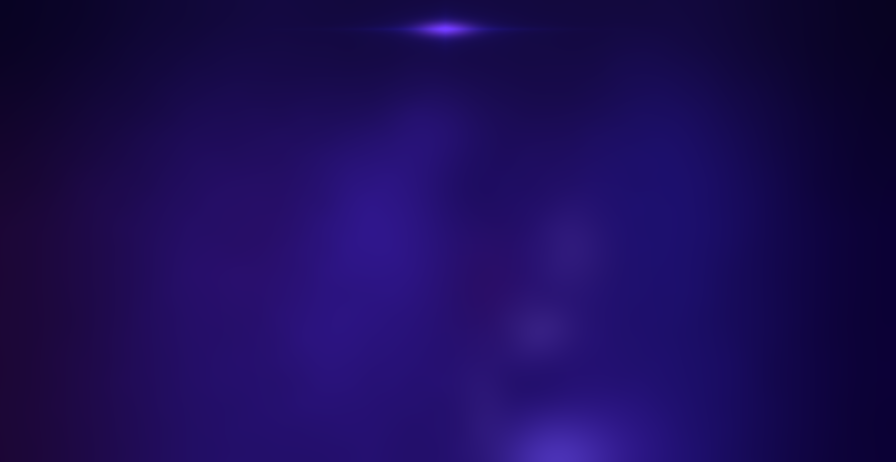
This background is drawn by a Shadertoy shader. Its source:

```glsl
const vec3 TOP_COLOR = vec3(0.075, 0.035, 0.25);
const vec3 MID_COLOR = vec3(0.14, 0.06, 0.43);
const vec3 LEFT_COLOR = vec3(0.11, 0.025, 0.21);
const vec3 RIGHT_COLOR = vec3(0.045, 0.005, 0.21);
const vec3 CORNER_COLOR = vec3(0.03, 0.01, 0.13);
const vec3 VIOLET = vec3(0.19, 0.09, 0.56);
const vec3 BLUE = vec3(0.11, 0.065, 0.45);
const vec3 PLUM = vec3(0.165, 0.05, 0.39);
const vec3 SHADE = vec3(0.10, 0.04, 0.35);
const vec3 MIST = vec3(0.23, 0.14, 0.53);
const vec3 LAMP = vec3(0.31, 0.21, 0.74);
const vec3 FLARE_BLUE = vec3(0.10, 0.09, 0.66);
const vec3 FLARE_CORE = vec3(0.30, 0.13, 0.30);
const vec2 FLARE_POS = vec2(0.497, 0.937);
const float CLOUD_SCALE = 5.0;
const float CLOUD_AMOUNT = 0.12;
const float CLOUD_WARP = 0.025;

float hash(vec2 p) {
    return fract(sin(dot(p, vec2(127.1, 311.7))) * 43758.55);
}

float noise(vec2 p) {
    vec2 i = floor(p);
    vec2 f = fract(p);
    f = f * f * (3.0 - 2.0 * f);
    return mix(mix(hash(i), hash(i + vec2(1, 0)), f.x),
               mix(hash(i + vec2(0, 1)), hash(i + vec2(1, 1)), f.x), f.y);
}

float fbm(vec2 p) {
    float sum = 0.0;
    float weight = 0.5;
    for (int i = 0; i < 3; i++) {
        sum += weight * noise(p);
        p = p * 2.03 + 17.0;
        weight *= 0.5;
    }
    return sum / 0.875;
}

// Soft elliptical falloff, 1 at the centre
float glow(vec2 p, vec2 center, vec2 radius) {
    vec2 d = (p - center) / radius;
    return exp(-dot(d, d));
}

vec3 backdrop(vec2 uv) {
    vec3 col = mix(MID_COLOR, TOP_COLOR, smoothstep(0.45, 1.0, uv.y));
    col = mix(col, BLUE, 0.7 * smoothstep(0.6, 0.8, uv.x) * smoothstep(1.0, 0.5, uv.y));
    float top = smoothstep(0.45, 1.0, uv.y);
    col = mix(col, mix(LEFT_COLOR, CORNER_COLOR, top), smoothstep(0.3, -0.03, uv.x));
    return mix(col, mix(RIGHT_COLOR, CORNER_COLOR, top), smoothstep(0.7, 1.0, uv.x));
}

vec3 nebula(vec3 col, vec2 p) {
    // Broad colour clouds
    col = mix(col, PLUM, 0.6 * glow(p, vec2(0.29, 0.46), vec2(0.08, 0.25)));
    col = mix(col, VIOLET, 0.85 * glow(p, vec2(0.425, 0.51), vec2(0.085, 0.20)));
    col = mix(col, VIOLET, 0.45 * glow(p, vec2(0.48, 0.70), vec2(0.05, 0.11)));
    col = mix(col, VIOLET, 0.5 * glow(p, vec2(0.36, 0.25), vec2(0.07, 0.14)));
    col = mix(col, BLUE, 0.5 * glow(p, vec2(0.73, 0.55), vec2(0.06, 0.25)));

    // Darker pockets between them
    col = mix(col, SHADE, 0.6 * glow(p, vec2(0.54, 0.59), vec2(0.06, 0.11)));
    col = mix(col, PLUM, 0.8 * glow(p, vec2(0.55, 0.38), vec2(0.05, 0.13)));
    col = mix(col, SHADE, 0.5 * glow(p, vec2(0.61, 0.16), vec2(0.05, 0.06)));

    // Pale mist on the right of centre
    col = mix(col, MIST, 0.5 * glow(p, vec2(0.64, 0.46), vec2(0.035, 0.09)));
    col = mix(col, MIST, 0.75 * glow(p, vec2(0.605, 0.285), vec2(0.04, 0.07)));
    col = mix(col, MIST, 0.35 * glow(p, vec2(0.54, 0.11), vec2(0.03, 0.12)));
    return col;
}

// Thin horizontal light that tapers toward both ends
vec3 flare(vec2 uv) {
    vec2 d = abs(uv - FLARE_POS);
    float taper = exp(-d.x / 0.05);
    float streak = exp(-d.x / 0.045) * exp(-d.y / (0.004 + 0.012 * taper));
    float core = glow(uv, FLARE_POS, vec2(0.03, 0.016));
    float halo = glow(uv, FLARE_POS, vec2(0.09, 0.04));
    return FLARE_BLUE * (0.75 * streak + 0.08 * halo) + FLARE_CORE * core;
}

void mainImage(out vec4 fragColor, in vec2 fragCoord) {
    vec2 uv = fragCoord / iResolution.xy;
    vec2 p = uv * vec2(iResolution.x / iResolution.y, 1.0) * CLOUD_SCALE;

    // Drifted coordinates make the cloud outlines irregular
    float cloud = fbm(p);
    vec2 drift = CLOUD_WARP * (vec2(cloud, fbm(p + 31.0)) - 0.5);
    vec3 col = nebula(backdrop(uv), uv + drift);
    col *= 1.0 + CLOUD_AMOUNT * (cloud - 0.5);

    // Light rising from the lower edge
    col = mix(col, VIOLET, 0.7 * glow(uv, vec2(0.67, 0.03), vec2(0.08, 0.12)));
    col = mix(col, LAMP, 0.9 * glow(uv, vec2(0.622, 0.0), vec2(0.06, 0.09)));

    fragColor = vec4(col + flare(uv), 1.0);
}
```
